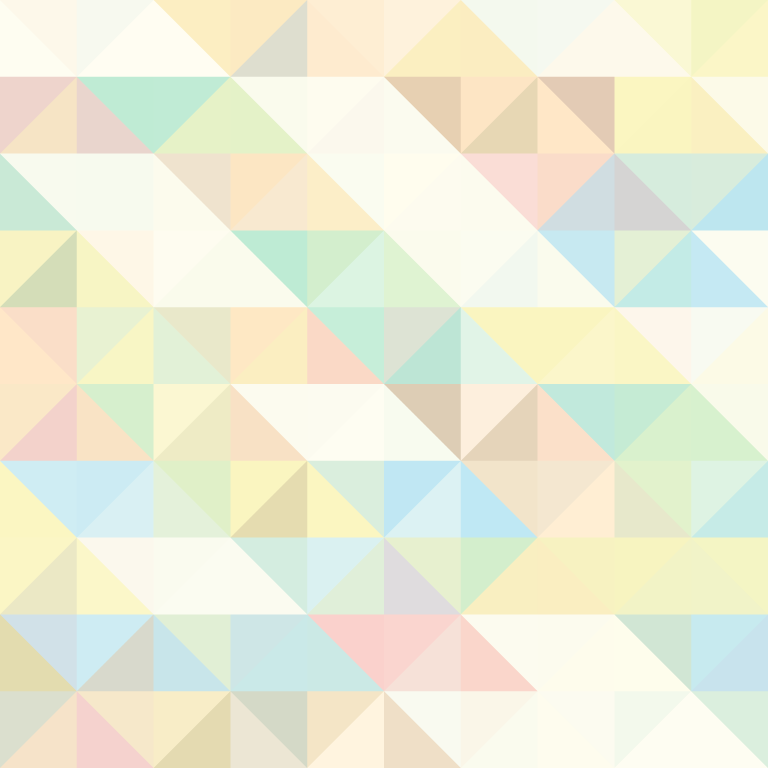
Write a Shadertoy shader that draws this background.

```glsl
const float CELLS = 10.0;   // cells across and down
const int SAMPLES = 4;      // antialiasing samples per axis

const vec3 CREAM = vec3(0.99, 0.97, 0.76);
const vec3 IVORY = vec3(1.00, 0.995, 0.95);
const vec3 MINT  = vec3(0.75, 0.93, 0.84);
const vec3 SKY   = vec3(0.75, 0.91, 0.96);
const vec3 PEACH = vec3(1.00, 0.90, 0.77);
const vec3 PINK  = vec3(0.98, 0.82, 0.80);

float hash(vec3 p) {
    p = fract(p * vec3(0.1031, 0.1130, 0.0973));
    p += dot(p, p.yzx + 33.33);
    return fract((p.x + p.y) * p.z);
}

// Weighted choice from the pastel palette
vec3 pastel(float pick) {
    if (pick < 0.24) return CREAM;
    if (pick < 0.49) return IVORY;
    if (pick < 0.65) return MINT;
    if (pick < 0.80) return SKY;
    if (pick < 0.92) return PEACH;
    return PINK;
}

// Translucent tint: deeper on coloured bands, faint on pale ones
vec3 tinted(vec3 base, vec3 id, float strength) {
    float paleness = min(base.r, min(base.g, base.b));
    float depth = clamp((1.0 - paleness) * 5.0, 0.3, 1.0);
    float amount = hash(id + 17.0);
    return mix(base, pastel(hash(id + 41.0)), strength * depth * amount);
}

// Slanted bands two cells wide, each cut into four triangles
vec3 mosaic(vec2 grid) {
    float row = floor(grid.y);
    float down = fract(grid.y);
    float parity = mod(row, 2.0);

    // Falling diagonals bound the bands; alternate rows shift one cell
    float band = floor((grid.x - down - parity) * 0.5);
    float start = band * 2.0 + parity;
    // A rising diagonal and the cell columns divide each band
    float upper = step(2.0, grid.x + down - start);
    float column = floor(grid.x);

    vec3 bandId = vec3(band + 20.0, row + 5.0, 3.0);
    vec3 halfId = bandId + vec3(0.0, 0.0, 7.0 + 5.0 * upper);
    vec3 facetId = vec3(column + 31.0, row + 9.0, 23.0 + 6.0 * upper);

    vec3 color = pastel(hash(bandId));
    color = tinted(color, halfId, 0.25);
    color = tinted(color, facetId, 0.65);

    // Occasional greyed overlaps and a slight shift in brightness
    float shade = 0.09 * step(0.86, hash(facetId + 71.0));
    shade *= smoothstep(0.08, 0.22, 1.0 - color.b);
    return color * (1.0 - shade - 0.012 * hash(halfId + 53.0));
}

void mainImage(out vec4 fragColor, in vec2 fragCoord) {
    vec3 sum = vec3(0.0);
    for (int j = 0; j < SAMPLES; j++) {
        for (int i = 0; i < SAMPLES; i++) {
            vec2 offset = (vec2(i, j) + 0.5) / float(SAMPLES) - 0.5;
            vec2 uv = (fragCoord + offset) / iResolution.xy;
            sum += mosaic(vec2(uv.x, 1.0 - uv.y) * CELLS);
        }
    }
    fragColor = vec4(sum / float(SAMPLES * SAMPLES), 1.0);
}
```
